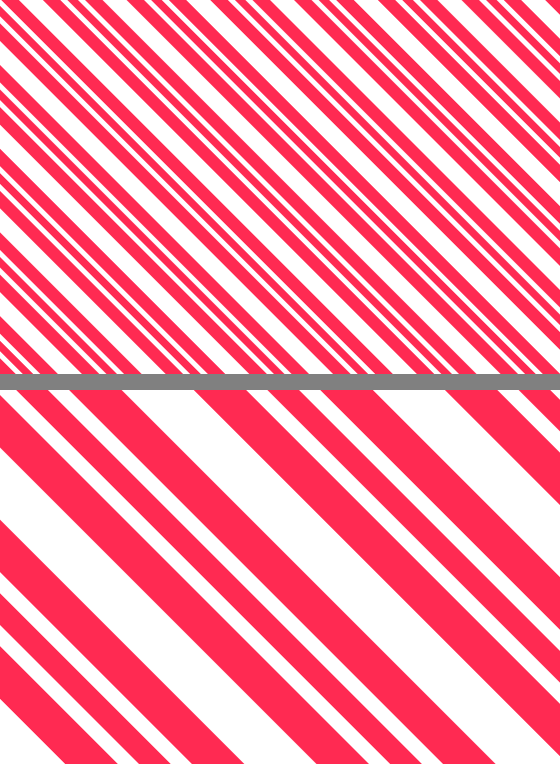
Top: the whole. Bottom: its middle third, enlarged.
This pattern is drawn by a Shadertoy shader. Its source:

```glsl
// Candy-cane diagonal stripes: each repeat is a thin red band flanked by two
// wide red bands on white. A 45 degree coordinate is wrapped once per repeat,
// then mirrored about the thin band and drawn with 1D band distances.

#define REPEATS_ACROSS 6.688   // stripe groups along the canvas width
#define GROUP_CENTER 0.868     // phase of the thin band, in repeats
#define THIN_HALF 0.063        // half width of the thin band, in repeats
#define WIDE_OFFSET 0.252      // thin band center to wide band center
#define WIDE_HALF 0.1045       // half width of a wide band
#define RED vec3(1.0, 0.165, 0.32)
#define WHITE vec3(1.0)

// Signed distance to a band on a line, negative inside.
float bandDistance(float position, float center, float halfWidth) {
    return abs(position - center) - halfWidth;
}

void mainImage(out vec4 fragColor, in vec2 fragCoord) {
    // Canvas widths, measured from the top left corner.
    vec2 uv = vec2(fragCoord.x, fragCoord.y - iResolution.y) / iResolution.x;

    // Constant along each falling diagonal; one unit is one repeat.
    float diagonal = (uv.x + uv.y) * REPEATS_ACROSS;
    float fromCenter = abs(fract(diagonal - GROUP_CENTER + 0.5) - 0.5);

    // Mirroring turns one wide band into the matching pair.
    float stripes = min(bandDistance(fromCenter, 0.0, THIN_HALF),
                        bandDistance(fromCenter, WIDE_OFFSET, WIDE_HALF));

    // One pixel of smoothing, measured across the diagonal.
    float pixel = sqrt(2.0) * REPEATS_ACROSS / iResolution.x;
    float coverage = clamp(0.5 - stripes / pixel, 0.0, 1.0);

    fragColor = vec4(mix(WHITE, RED, coverage), 1.0);
}
```
